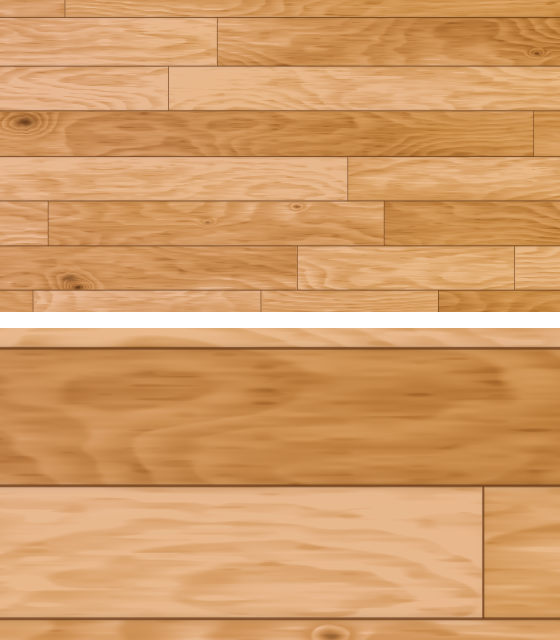
Top, the full canvas; bottom, a detail of the centre.
Reproduce this texture procedurally as a WebGL 2 fragment shader.

```glsl
#version 300 es
precision highp float;
// Oak strip floor: eight rows of planks with staggered butt joints.
// Each plank has its own tone and seed; growth rings are contours of stretched
// noise, bent around knots, with fine fibres, pores and dark seams on top.

#define ASPECT 1.788
#define SEAM_HALF 0.0015
#define JOINT_HALF 0.0011
#define RING_DEPTH 0.24
#define FIBRE_DEPTH 0.24
#define CLOUD_DEPTH 0.50
#define PORE_DEPTH 0.10
#define FLECK_DEPTH 0.20
#define TONE_CONTRAST 1.25
#define WARMTH 0.05

uniform vec2 u_resolution;
out vec4 fragColor;

const vec3 UMBER = vec3(0.62, 0.38, 0.17);
const vec3 BROWN = vec3(0.73, 0.48, 0.24);
const vec3 GOLD = vec3(0.81, 0.57, 0.33);
const vec3 HONEY = vec3(0.86, 0.64, 0.43);
const vec3 CREAM = vec3(0.91, 0.72, 0.55);
const vec3 SEAM = vec3(0.42, 0.23, 0.09);
const vec3 KNOT = vec3(0.36, 0.20, 0.09);

// Layout from the bottom row up; a joint at 2.0 lies off the canvas
const float ROW_EDGE[9] = float[9](-0.075, 0.070, 0.212, 0.356, 0.498, 0.645, 0.788, 0.944, 1.09);
const vec3 JOINTS[8] = vec3[8](
    vec3(0.059, 0.466, 0.783), vec3(0.531, 0.919, 2.0), vec3(0.086, 0.686, 2.0),
    vec3(0.621, 2.0, 2.0), vec3(0.953, 2.0, 2.0), vec3(0.301, 2.0, 2.0),
    vec3(0.388, 2.0, 2.0), vec3(0.116, 2.0, 2.0));
const vec4 TONES[8] = vec4[8](
    vec4(0.57, 0.74, 0.70, 0.48), vec4(0.54, 0.71, 0.70, 0.6), vec4(0.55, 0.57, 0.46, 0.6),
    vec4(0.84, 0.63, 0.6, 0.6), vec4(0.46, 0.62, 0.6, 0.6), vec4(0.77, 0.80, 0.6, 0.6),
    vec4(0.77, 0.50, 0.6, 0.6), vec4(0.62, 0.53, 0.6, 0.6));
// Knots: centre, radius, strength
const vec4 KNOTS[6] = vec4[6](
    vec4(0.081, 0.609, 0.013, 0.75), vec4(0.222, 0.107, 0.011, 0.50),
    vec4(0.249, 0.079, 0.006, 0.90), vec4(0.663, 0.286, 0.004, 0.40),
    vec4(0.949, 0.337, 0.004, 0.40), vec4(1.714, 0.828, 0.004, 0.60));

float hash(vec2 p) {
    vec3 q = fract(p.xyx * 0.1031);
    q += dot(q, q.yzx + 33.33);
    return fract((q.x + q.y) * q.z);
}

float noise(vec2 p) {
    vec2 i = floor(p), f = fract(p);
    f = f * f * (3.0 - 2.0 * f);
    return mix(mix(hash(i), hash(i + vec2(1, 0)), f.x),
               mix(hash(i + vec2(0, 1)), hash(i + vec2(1, 1)), f.x), f.y);
}

// Tone 0 is the darkest wood, 1 the palest
vec3 woodColor(float tone) {
    vec4 s = clamp(tone * 4.0 - vec4(0, 1, 2, 3), 0.0, 1.0);
    return mix(mix(mix(mix(UMBER, BROWN, s.x), GOLD, s.y), HONEY, s.z), CREAM, s.w);
}

float stroke(float dist, float halfWidth, float px) {
    return clamp((halfWidth - dist) / px + 0.5, 0.0, 1.0);
}

void main() {
    vec2 uv = gl_FragCoord.xy / u_resolution;
    vec2 p = uv * vec2(ASPECT, 1.0);
    float px = 1.0 / u_resolution.y;

    // Find the row, then the plank within it
    int row = 0;
    for (int i = 1; i < 8; i++) if (uv.y >= ROW_EDGE[i]) row = i;
    float low = ROW_EDGE[row], high = ROW_EDGE[row + 1];
    float seamDist = min(uv.y - low, high - uv.y);
    int plank = 0;
    float jointDist = 9.0;
    for (int i = 0; i < 3; i++) {
        float dx = uv.x - JOINTS[row][i];
        if (dx > 0.0) plank++;
        jointDist = min(jointDist, abs(dx) * ASPECT);
    }
    float tone = TONES[row][plank];
    float id = float(row * 4 + plank);
    vec2 seed = vec2(hash(vec2(id, 3.0)), hash(vec2(id, 8.0))) * 90.0;

    // Knots darken their core and push the rings apart
    float core = 0.0, bend = 0.0;
    for (int i = 0; i < 6; i++) {
        vec4 k = KNOTS[i];
        float inRow = step(low, k.y) * step(k.y, high);
        vec2 d = (p - k.xy) * vec2(0.5, 1.0) / k.z;
        d.y += 0.5 * noise(p * 70.0) - 0.25;
        core += inRow * k.w * exp(-dot(d, d));
        bend += inRow * k.w * exp(-0.1 * dot(d, d));
    }

    // Growth rings
    float rings = 8.0 * noise(p * vec2(2.0, 8.0) + seed) + 1.6 * noise(p * vec2(5.0, 22.0) + seed)
                + 0.3 * noise(p * vec2(22.0, 80.0) + seed) + 20.0 * p.y + 5.0 * bend;
    float phase = fract(rings);
    float ring = smoothstep(0.0, 0.75, phase) * (1.0 - smoothstep(0.8, 1.0, phase));
    float figure = mix(0.3, 1.0, noise(p * vec2(2.5, 8.0) + seed.yx));
    figure *= 1.0 - smoothstep(0.3, 0.9, fwidth(rings));

    // Clouds, fibres, pores and pale flecks
    float cloud = noise(p * vec2(1.7, 9.0) + seed.yx) * 0.7 + noise(p * vec2(4.0, 30.0) + seed) * 0.3;
    float fibre = noise(p * vec2(6.0, 120.0) + seed) * 0.45 + noise(p * vec2(24.0, 230.0) + seed) * 0.55;
    float pore = smoothstep(0.68, 0.95, noise(p * vec2(24.0, 210.0) + seed.yx));
    float fleck = smoothstep(0.66, 0.95, noise(p * vec2(16.0, 180.0) - seed));
    tone += RING_DEPTH * figure * (0.4 - ring) + CLOUD_DEPTH * (cloud - 0.5);
    tone += FIBRE_DEPTH * (fibre - 0.5) - PORE_DEPTH * pore * (0.4 + ring);
    tone += FLECK_DEPTH * fleck * smoothstep(0.5, 0.8, tone) - 0.25 * bend;
    tone = 0.67 + TONE_CONTRAST * (tone - 0.61);
    vec3 color = woodColor(tone);

    // Rosier wood to the left, more golden to the right
    color.b += WARMTH * (0.45 - uv.x + 0.6 * (noise(p * vec2(2.0, 7.0) - seed) - 0.5));
    color = mix(color, KNOT, clamp(core, 0.0, 0.9));

    // Eased edges and seams
    float edge = min(seamDist, jointDist + 0.004);
    color *= 1.0 - 0.12 * exp(-edge / 0.003);
    color = mix(color, SEAM, 0.72 * stroke(seamDist, SEAM_HALF, px));
    color = mix(color, SEAM, 0.75 * stroke(jointDist, JOINT_HALF, px));
    fragColor = vec4(color, 1.0);
}
```
